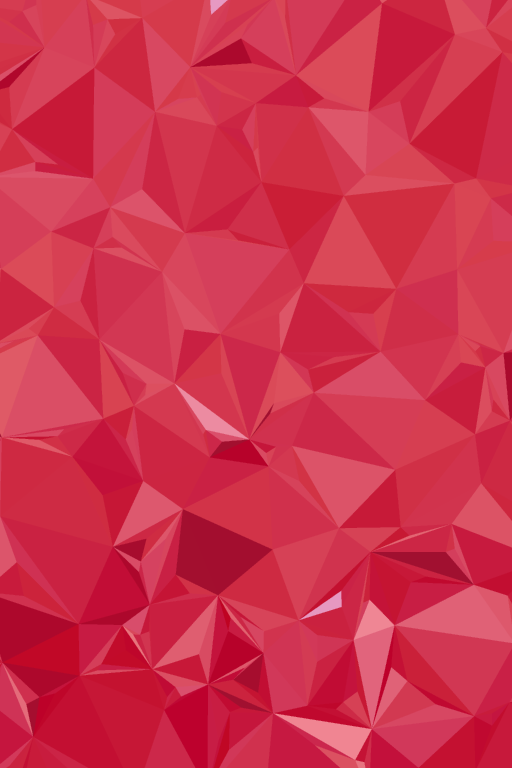
Write a Shadertoy shader that draws this background.

```glsl
const mat2 GRID_TURN = mat2(0.87, 0.493, -0.493, 0.87);
const float CELLS_ACROSS = 7.6;

// Integer hash giving three values in 0..1
vec3 hash3(vec3 p) {
    uvec3 v = uvec3(ivec3(p) + 500) * 1664525u + 1013904223u;
    v.x += v.y * v.z; v.y += v.z * v.x; v.z += v.x * v.y;
    v ^= v >> 16u;
    v.x += v.y * v.z; v.y += v.z * v.x; v.z += v.x * v.y;
    return vec3(v >> 8u) / 16777216.0;
}

float cross2(vec2 a, vec2 b) { return a.x * b.y - a.y * b.x; }

// One mesh vertex anywhere inside each grid cell
vec2 meshVertex(vec2 cell) {
    return cell + 0.03 + 0.94 * hash3(vec3(cell, 7.0)).xy;
}

vec3 barycentric(vec2 p, vec2 a, vec2 b, vec2 c) {
    vec3 w = vec3(cross2(b - p, c - p), cross2(c - p, a - p), cross2(a - p, b - p));
    return w / (w.x + w.y + w.z);
}

// True when the diagonal a-c separates b from d
bool splitsQuad(vec2 a, vec2 b, vec2 c, vec2 d) {
    return cross2(c - a, b - a) * cross2(c - a, d - a) < 0.0;
}

vec3 facetColor(vec3 id, float height) {
    vec3 h = hash3(id), k = hash3(id + vec3(91.0, 37.0, 11.0));
    float calm = smoothstep(0.05, 0.6, height);
    vec3 color = mix(vec3(0.79, 0.125, 0.255), vec3(0.835, 0.235, 0.32), calm);

    // Light and dark facets, with more contrast near the bottom
    float tone = (h.x + h.y - 1.0) * mix(1.15, 0.65, calm);
    color = mix(color, vec3(0.90, 0.44, 0.50), max(tone, 0.0));
    color = mix(color, vec3(0.74, 0.0, 0.15), max(-tone, 0.0));
    color += (h.z - 0.5) * vec3(0.02, 0.035, -0.03);

    // Rare deep and pale accents
    if (k.x < mix(0.09, 0.015, calm)) color = mix(vec3(0.73, 0.0, 0.16), vec3(0.62, 0.07, 0.19), k.y);
    if (k.x > mix(0.955, 0.985, calm)) color = mix(vec3(0.94, 0.52, 0.57), vec3(0.90, 0.60, 0.76), k.z * k.z);
    return color;
}

// Split some triangles around inner points, then shade the piece holding w
vec3 shadeTriangle(vec3 w, vec3 id, float height) {
    float chance = mix(0.5, 0.3, height);
    for (int level = 0; level < 2; level++) {
        vec3 h = hash3(id + vec3(0.0, 0.0, 300.0));
        if (h.x > chance) break;
        vec3 inner = 0.2 + hash3(id + vec3(0.0, 0.0, 600.0));
        inner /= inner.x + inner.y + inner.z;
        vec3 r = w / inner;
        int side = r.x < r.y ? (r.x < r.z ? 0 : 2) : (r.y < r.z ? 1 : 2);
        w -= inner * r[side];
        w[side] = r[side];
        id.z = id.z * 4.0 + float(side) + 1.0;
    }
    return facetColor(id, height);
}

vec3 mesh(vec2 p, float aspect) {
    vec2 g = GRID_TURN * p * CELLS_ACROSS;
    // Only four neighbouring quads can cover a point
    for (int i = 0; i < 4; i++) {
        vec2 q = floor(g) - vec2(i & 1, i >> 1);
        vec2 a = meshVertex(q), b = meshVertex(q + vec2(1, 0));
        vec2 c = meshVertex(q + 1.0), d = meshVertex(q + vec2(0, 1));

        // Prefer the shorter diagonal that lies inside the quad
        bool useAC = splitsQuad(a, b, c, d);
        if (useAC && splitsQuad(b, c, d, a)) useAC = distance(a, c) < distance(b, d);
        if (!useAC) {
            vec2 first = a;
            a = b; b = c; c = d; d = first;
        }
        for (int part = 0; part < 2; part++) {
            vec2 tip = part == 0 ? b : d;
            vec3 w = barycentric(g, a, tip, c);
            if (min(w.x, min(w.y, w.z)) >= -1e-5) {
                vec2 center = ((a + tip + c) / 3.0) * GRID_TURN / CELLS_ACROSS;
                return shadeTriangle(w, vec3(q, part + 1), clamp(center.y * aspect, 0.0, 1.0));
            }
        }
    }
    return vec3(0.82, 0.2, 0.3);
}

void mainImage(out vec4 fragColor, in vec2 fragCoord) {
    // Average a 3 by 3 set of samples for smooth edges
    vec3 sum = vec3(0.0);
    for (int i = 0; i < 9; i++) {
        vec2 offset = (vec2(i % 3, i / 3) - 1.0) * 0.4;
        sum += mesh((fragCoord + offset) / iResolution.x, iResolution.x / iResolution.y);
    }
    fragColor = vec4(sum / 9.0, 1.0);
}
```
